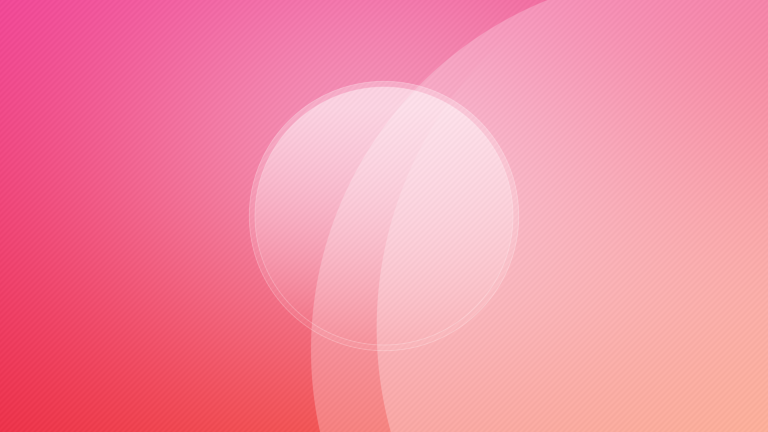
Reproduce this background procedurally as a Shadertoy shader.

```glsl
// Pink and coral gradient with two large translucent discs, a ringed glass circle and fine diagonal stripes.

const vec3 WHITE = vec3(1.0);
const vec3 MAGENTA = vec3(0.94, 0.25, 0.57);
const vec3 ROSE = vec3(0.94, 0.33, 0.53);
const vec3 CRIMSON = vec3(0.925, 0.19, 0.28);
const vec3 CORAL = vec3(0.97, 0.41, 0.25);
const vec3 GLOW_PINK = vec3(0.96, 0.80, 0.90);

// Signed distance to a circle
float circleDistance(vec2 p, vec2 center, float radius) {
    return length(p - center) - radius;
}

// Smooth coverage of the inside of a shape
float fillMask(float dist, float pixel) {
    return smoothstep(0.75 * pixel, -0.75 * pixel, dist);
}

// Smooth coverage of a thin outline
float lineMask(float dist, float halfWidth, float pixel) {
    return fillMask(abs(dist) - halfWidth, pixel);
}

// Four corner gradient
vec3 cornerGradient(vec2 uv) {
    return mix(mix(CRIMSON, CORAL, uv.x), mix(MAGENTA, ROSE, uv.x), uv.y);
}

// Soft elliptical light
float softGlow(vec2 p, vec2 center, vec2 stretch, float spread) {
    vec2 d = (p - center) * stretch;
    return exp(-dot(d, d) / spread);
}

// Rising diagonal stripes, faded when too fine for the canvas
float diagonalStripes(vec2 p, float period, float pixel) {
    float across = (p.x - p.y) * 0.70710678;
    float visible = smoothstep(1.5, 2.5, period / pixel);
    return visible * cos(6.2831853 * across / period);
}

// Glass disc with a pale rim and two hairlines, brightest at the top
vec3 glassCircle(vec3 color, vec2 p, float outerRadius, float innerRadius, float pixel) {
    float outer = circleDistance(p, vec2(0.0), outerRadius);
    float inner = circleDistance(p, vec2(0.0), innerRadius);
    float light = clamp((p.y + 0.31) / 0.56, 0.0, 1.0);
    float innerMask = fillMask(inner, pixel);
    float rimMask = fillMask(outer, pixel) - innerMask;
    color = mix(color, WHITE, innerMask * 0.60 * light);
    color = mix(color, WHITE, rimMask * mix(0.06, 0.28, light));
    float lines = max(lineMask(outer, 0.0009, pixel), lineMask(inner, 0.0009, pixel));
    return mix(color, WHITE, lines * 0.26);
}

void mainImage(out vec4 fragColor, in vec2 fragCoord) {
    float pixel = 1.0 / iResolution.y;
    vec2 uv = fragCoord / iResolution.xy;
    vec2 p = (fragCoord - 0.5 * iResolution.xy) * pixel;

    // Background
    vec3 color = cornerGradient(uv);
    color = mix(color, GLOW_PINK, 0.55 * softGlow(p, vec2(-0.01, 0.153), vec2(1.0, 1.3), 0.45));

    // Large discs, the second one fading out towards the top
    float wideDisc = circleDistance(p, vec2(0.704, -0.310), 0.873);
    float nearDisc = circleDistance(p, vec2(0.886, -0.259), 0.903);
    float nearFade = smoothstep(0.5, -0.25, p.y);
    color = mix(color, WHITE, 0.25 * fillMask(wideDisc, pixel));
    color = mix(color, WHITE, 0.28 * nearFade * fillMask(nearDisc, pixel));

    // Glass circle and stripe texture
    color = glassCircle(color, p, 0.3118, 0.2986, pixel);
    color += 0.012 * diagonalStripes(p, 0.0093, pixel);

    fragColor = vec4(clamp(color, 0.0, 1.0), 1.0);
}
```
